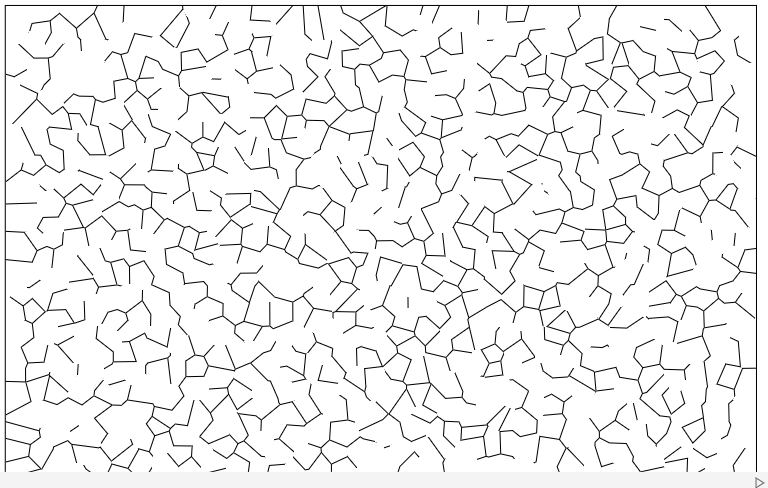
This pattern is drawn by a WebGL 2 fragment shader. Its source:

```glsl
#version 300 es
precision highp float;

uniform vec2 u_resolution;
out vec4 fragColor;

const float TAU = 6.2831853;
const float SPACING = 0.0455;     // distance between cell centres
const float ROW_STEP = 0.8660254; // row height of a hexagonal layout
const float JITTER = 0.84;
const float EXTRA_DOORS = 0.12;
const float RIM_DOORS = 0.5;
const float LINE_WIDTH = 0.0021;
const float FOOTER_TOP = 0.033;
const vec3 PAPER = vec3(1.0);
const vec3 INK = vec3(0.0);
const vec3 FOOTER = vec3(0.955);
const vec3 ARROW = vec3(0.4);

float hash(vec2 p, float seed) {
  vec3 q = fract(vec3(p.xyx) * vec3(0.1031, 0.1030, 0.0973) + seed * 0.137);
  q += dot(q, q.yzx + 33.33);
  return fract((q.x + q.y) * q.z);
}

// Cell layout, measured in cell spacings
vec2 cellCentre(vec2 id) {
  return vec2(id.x + 0.5 * mod(id.y, 2.0), id.y * ROW_STEP);
}

vec2 cellSite(vec2 id) {
  vec2 shift = vec2(hash(id, 1.0), hash(id, 2.0)) - 0.5;
  return cellCentre(id) + JITTER * shift;
}

vec2 cellAt(vec2 p) {
  float row = floor(p.y / ROW_STEP + 0.5);
  return vec2(floor(p.x - 0.5 * mod(row, 2.0) + 0.5), row);
}

// Signed distance to a box given by two corners
float boxDistance(vec2 p, vec2 low, vec2 high) {
  vec2 d = max(low - p, p - high);
  return length(max(d, 0.0)) + min(max(d.x, d.y), 0.0);
}

// Each cell opens one door, towards one of six neighbours
bool opensTowards(vec2 from, vec2 to) {
  float angle = TAU * hash(from, 3.0);
  vec2 heading = vec2(cos(angle), sin(angle));
  return dot(normalize(cellCentre(to) - cellCentre(from)), heading) > 0.866;
}

bool isOpen(vec2 a, vec2 b, float chance) {
  float pairHash = hash(a + b, 4.0 + abs(a.x - b.x) + 2.0 * abs(a.y - b.y));
  return pairHash < chance || opensTowards(a, b) || opensTowards(b, a);
}

// Distance to the nearest closed wall between Voronoi cells
float mazeDistance(vec2 p, vec2 low, vec2 high) {
  vec2 base = cellAt(p);
  vec2 homeId = base;
  vec2 home = cellSite(base);
  float nearest = 1e5;
  for (int j = -2; j <= 2; j++) {
    for (int i = -2; i <= 2; i++) {
      vec2 id = base + vec2(i, j);
      vec2 site = cellSite(id);
      float d = length(site - p);
      if (d < nearest && boxDistance(site, low, high) < -0.15) {
        nearest = d;
        home = site;
        homeId = id;
      }
    }
  }

  float wall = 1e5;
  float homeRim = boxDistance(home, low, high);
  for (int j = -2; j <= 2; j++) {
    for (int i = -2; i <= 2; i++) {
      vec2 id = homeId + vec2(i, j);
      vec2 site = cellSite(id);
      float rim = boxDistance(site, low, high);
      if (id == homeId || rim > -0.15) continue;
      float d = dot(0.5 * (home + site) - p, normalize(site - home));
      float chance = min(homeRim, rim) > -0.9 ? RIM_DOORS : EXTRA_DOORS;
      if (d < wall && !isOpen(homeId, id, chance)) wall = d;
    }
  }
  return wall;
}

// Box-filtered coverage of a thin line
float lineCoverage(float d, float width, float pixel) {
  float overlap = 0.5 * (width + pixel) - abs(d);
  return clamp(overlap, 0.0, min(width, pixel)) / pixel;
}

float triangleDistance(vec2 p, float size) {
  return max(-p.x - size, dot(vec2(p.x, abs(p.y)), vec2(0.53, 0.85)) - 0.53 * size);
}

void main() {
  float pixel = 1.0 / u_resolution.y;
  float aspect = u_resolution.x * pixel;
  vec2 p = gl_FragCoord.xy * pixel;
  vec2 low = vec2(0.0108, 0.004);
  vec2 high = vec2(aspect - 0.0236, 0.9888);

  // Maze and frame
  float frame = boxDistance(p, low, high);
  float ink = lineCoverage(frame, LINE_WIDTH, pixel);
  if (frame < 0.0) {
    float wall = SPACING * mazeDistance(p / SPACING, low / SPACING, high / SPACING);
    ink = max(ink, lineCoverage(wall, LINE_WIDTH, pixel));
  }
  vec3 color = mix(PAPER, INK, ink);

  // Footer strip with a small arrow
  float footer = clamp((FOOTER_TOP - p.y) / pixel + 0.5, 0.0, 1.0);
  float arrow = triangleDistance(p - vec2(aspect - 0.0165, 0.0105), 0.008);
  vec3 strip = mix(FOOTER, ARROW, lineCoverage(arrow, LINE_WIDTH, pixel));
  fragColor = vec4(mix(color, strip, footer), 1.0);
}
```
